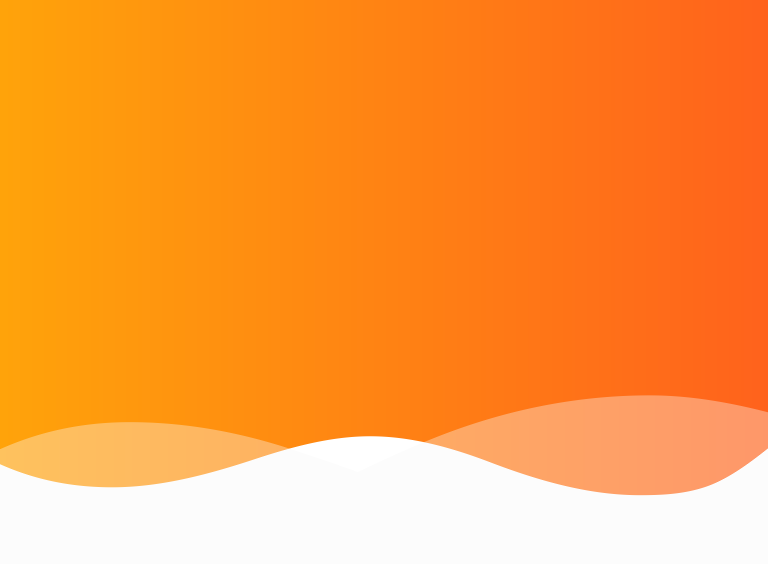
This background is drawn by a Shadertoy shader. Its source:

```glsl
// Height of a smooth curve through knots of (x, height, slope)
float waveHeight(float x, vec3 knots[8]) {
    float height = 0.0;
    for (int i = 0; i < 7; i++) {
        vec3 a = knots[i], b = knots[i + 1];
        if (x >= a.x && x < b.x) {
            float span = b.x - a.x;
            float t = (x - a.x) / span, s = 1.0 - t;
            height = mix(a.y, b.y, t * t * (3.0 - 2.0 * t))
                   + span * t * s * (a.z * s - b.z * t);
        }
    }
    return height;
}

// Antialiased coverage of the area below a curve
float below(float y, float height) {
    return clamp(0.5 + (height - y) * iResolution.y, 0.0, 1.0);
}

void mainImage(out vec4 fragColor, in vec2 fragCoord) {
    vec2 uv = fragCoord / iResolution.xy;

    vec3 frontKnots[8] = vec3[8](
        vec3(0.0, 0.177, -0.61), vec3(0.146, 0.136, 0.0),
        vec3(0.332, 0.186, 0.45), vec3(0.482, 0.2265, 0.0),
        vec3(0.638, 0.1805, -0.52), vec3(0.833, 0.122, 0.0),
        vec3(0.917, 0.136, 0.44), vec3(1.0, 0.205, 1.09));

    // The repeated x makes the sharp valley between the two humps
    vec3 backKnots[8] = vec3[8](
        vec3(0.0, 0.2035, 0.61), vec3(0.169, 0.2515, 0.0),
        vec3(0.376, 0.205, -0.44), vec3(0.466, 0.163, -0.49),
        vec3(0.466, 0.163, 0.66), vec3(0.552, 0.216, 0.57),
        vec3(0.846, 0.299, 0.0), vec3(1.0, 0.269, -0.35));

    float front = below(uv.y, waveHeight(uv.x, frontKnots));
    float back = below(uv.y, waveHeight(uv.x, backKnots));

    // Amber to orange sky, translucent back wave, solid front wave
    vec3 sky = mix(vec3(1.0, 0.640, 0.040), vec3(1.0, 0.385, 0.110), uv.x);
    vec3 color = mix(sky, vec3(0.988), 0.345 * back);
    vec3 foam = mix(vec3(1.0), vec3(0.988), back);
    color = mix(color, foam, front);

    fragColor = vec4(color, 1.0);
}
```
